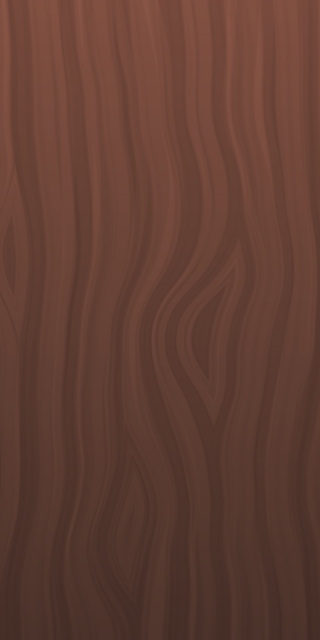
Give the GLSL for this texture, as a Shadertoy shader.

```glsl
float hash(vec2 p) {
    p = fract(p * vec2(0.1731, 0.3917));
    p += dot(p, p.yx + 27.31);
    return fract((p.x + p.y) * p.x * 13.7);
}

float noise(vec2 p) {
    vec2 i = floor(p), f = fract(p);
    f = f * f * f * (f * (f * 6.0 - 15.0) + 10.0);
    float low = mix(hash(i), hash(i + vec2(1, 0)), f.x);
    float high = mix(hash(i + vec2(0, 1)), hash(i + vec2(1, 1)), f.x);
    return mix(low, high, f.y);
}

// Pushes the grain around a pointed lens and closes it into rings inside.
float bendAroundKnot(vec2 p, vec2 center, vec2 size) {
    vec2 d = p - center;
    float along = smoothstep(0.0, 1.0, abs(d.y) / size.y);
    float halfWidth = size.x * (1.0 - along);
    float gap = abs(d.x) - halfWidth;
    if (gap < 0.0) {
        float ring = abs(d.x) / size.x + along;
        return center.x - (1.0 - ring) * size.x * 1.5;
    }
    return center.x + sign(d.x) * (abs(d.x) - halfWidth * exp(-gap / 0.16));
}

// One strip of random place and width in every cell across the grain.
float strips(float x, float count, float seed, float blur) {
    float cell = floor(x * count), f = fract(x * count);
    float start = mix(0.12, 0.45, hash(vec2(cell, seed)));
    float end = start + mix(0.14, 0.45, hash(vec2(cell, seed + 7.0)));
    float soft = min(blur * count, 0.12);
    return smoothstep(start - soft, start + soft, f)
         * (1.0 - smoothstep(end - soft, end + soft, f));
}

// Slow drift that makes strips taper along their length.
float taper(vec2 p, float seed) {
    return (noise(vec2(p.x * 4.0 + seed, p.y * 1.8)) - 0.5) * 0.05;
}

float grainTone(float x, vec2 p) {
    float broad = strips(x, 6.5, 3.0, 0.005);
    float seams = strips(x + 0.4 * taper(p, 31.0), 9.0, 11.0, 0.004);
    float pale = strips(x + taper(p, 9.0), 9.0, 19.0, 0.004);
    float fine = strips(x + 0.5 * taper(p, 53.0), 24.0, 41.0, 0.004);
    return 1.03 - 0.09 * broad - 0.045 * seams + 0.055 * pale - 0.025 * fine;
}

void mainImage(out vec4 fragColor, in vec2 fragCoord) {
    vec2 p = fragCoord / iResolution.x;
    float height = fragCoord.y / iResolution.y;

    // Wavy grain, straighter toward the top
    float sway = mix(1.0, 0.5, smoothstep(1.4, 2.0, p.y));
    vec2 q = p;
    q.x += (noise(p * vec2(1.5, 2.3) + 4.0) - 0.5) * 0.09 * sway;
    q.x += (noise(p * vec2(3.0, 4.2) + 17.0) - 0.5) * 0.05 * sway;

    // Knots: center, half size
    vec4 knots[3] = vec4[3](
        vec4(0.415, 0.36, 0.09, 0.36),
        vec4(0.685, 0.96, 0.11, 0.42),
        vec4(0.02, 1.20, 0.06, 0.32));
    for (int i = 0; i < 3; i++) {
        q.x = bendAroundKnot(q, knots[i].xy, knots[i].zw);
    }

    // Stain fading from warm top to dark base
    vec3 darkBase = vec3(0.288, 0.194, 0.162);
    vec3 warmTop = vec3(0.492, 0.306, 0.250);
    vec3 color = mix(darkBase, warmTop, height);

    fragColor = vec4(color * grainTone(q.x, p), 1.0);
}
```
